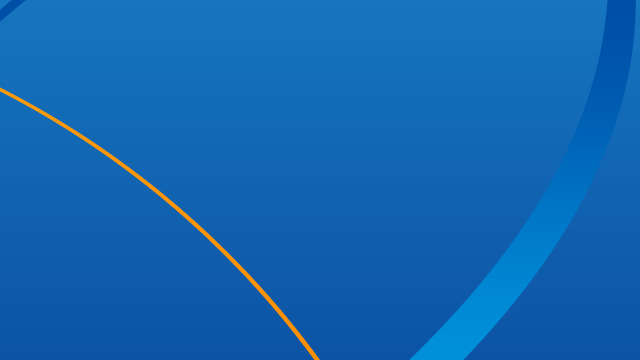
Reproduce this background procedurally as a Shadertoy shader.

```glsl
// Blue vertical gradient crossed by a thin orange arc, a wide curved ribbon
// on the right and a dark stripe across the upper left corner.
// Shapes are signed distances in canvas heights, blended with smooth edges.

const vec3 SKY_TOP       = vec3(0.085, 0.460, 0.745);
const vec3 SKY_BOTTOM    = vec3(0.050, 0.325, 0.645);
const vec3 RIBBON_TOP    = vec3(0.000, 0.310, 0.655);
const vec3 RIBBON_BOTTOM = vec3(0.000, 0.565, 0.855);
const vec3 ARC_LEFT      = vec3(1.000, 0.610, 0.040);
const vec3 ARC_RIGHT     = vec3(1.000, 0.565, 0.020);

// Ribbon edges: x = c.x + c.y * depth + c.z * depth^2, depth from the top
const vec3 RIBBON_INNER = vec3(1.6875, -0.0688, -0.4821);
const vec3 RIBBON_OUTER = vec3(1.7662,  0.0,    -0.4792);
const vec2 RIBBON_FADE  = vec2(0.04, 1.0);

const vec2  ARC_CENTER = vec2(-1.139, -1.476);
const float ARC_RADIUS = 2.502;
const vec2  ARC_HALF_WIDTH = vec2(0.0048, 0.0062);  // left end, right end
const float ARC_SPAN = 0.88;

const vec2  STRIPE_NORMAL = vec2(0.643, 0.766);
const float STRIPE_OFFSET = 0.0336;
const float STRIPE_HALF_WIDTH = 0.0125;

// Approximate signed distance to a parabola, positive on its right
float parabolaDistance(float x, float depth, vec3 c) {
    float slope = c.y + 2.0 * c.z * depth;
    return (x - c.x - depth * (c.y + c.z * depth)) / sqrt(1.0 + slope * slope);
}

// Antialiased coverage of the region where the distance is negative
float coverage(float dist) {
    return clamp(0.5 - dist * iResolution.y, 0.0, 1.0);
}

void mainImage(out vec4 fragColor, in vec2 fragCoord) {
    vec2 p = fragCoord / iResolution.y;
    float depth = 1.0 - p.y;

    // Background gradient
    vec3 color = mix(SKY_TOP, SKY_BOTTOM, depth);

    // Ribbon between two parabolas
    float inner = parabolaDistance(p.x, depth, RIBBON_INNER);
    float outer = parabolaDistance(p.x, depth, RIBBON_OUTER);
    float fade = clamp((depth - RIBBON_FADE.x) / (RIBBON_FADE.y - RIBBON_FADE.x), 0.0, 1.0);
    fade = mix(fade, smoothstep(0.0, 1.0, fade), 0.6);
    vec3 ribbonColor = mix(RIBBON_TOP, RIBBON_BOTTOM, fade);
    color = mix(color, ribbonColor, coverage(max(-inner, outer)));

    // Corner stripe
    float across = dot(vec2(p.x, depth), STRIPE_NORMAL) - STRIPE_OFFSET;
    color = mix(color, RIBBON_TOP, coverage(abs(across) - STRIPE_HALF_WIDTH));

    // Orange arc, slightly thicker toward its right end
    float along = clamp(p.x / ARC_SPAN, 0.0, 1.0);
    float arc = abs(length(p - ARC_CENTER) - ARC_RADIUS)
              - mix(ARC_HALF_WIDTH.x, ARC_HALF_WIDTH.y, along);
    color = mix(color, mix(ARC_LEFT, ARC_RIGHT, along), coverage(arc));

    fragColor = vec4(color, 1.0);
}
```
